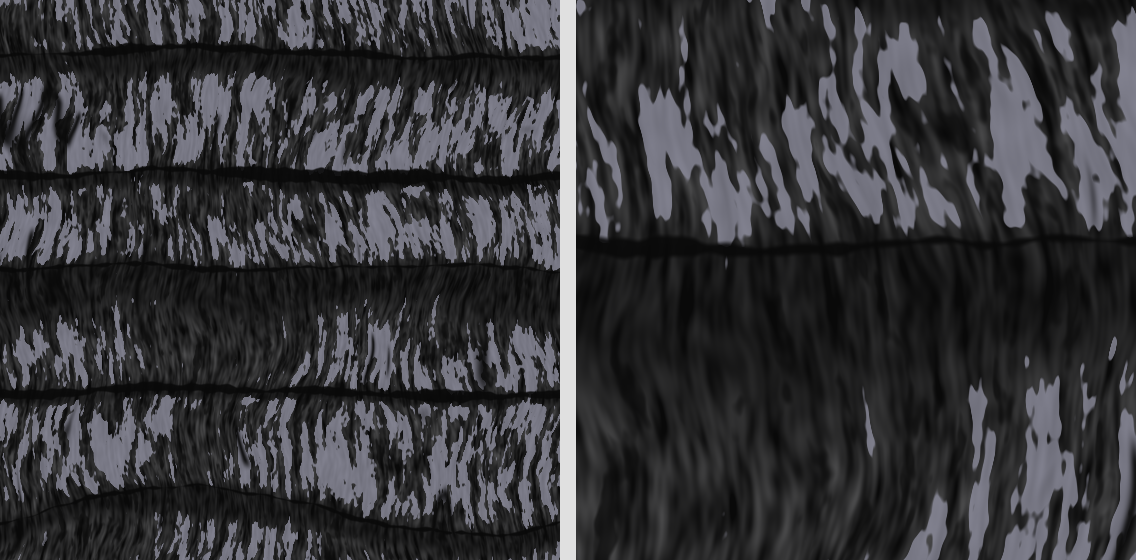
Left, the full canvas; right, a detail of the centre.
This texture is drawn by a WebGL 2 fragment shader. Its source:

```glsl
#version 300 es
precision highp float;
// Dark fibrous bark: five horizontal seams dividing bands of flaking silver streaks.

uniform vec2 u_resolution;
out vec4 fragColor;

const float TAU = 6.2832;
const vec3 BLACK = vec3(0.035);
const vec3 FIBRE = vec3(0.15, 0.15, 0.152);
const vec3 SILVER = vec3(0.47, 0.47, 0.52);

// Each seam: height, half width, depth of the shadow below, tilt
const vec4 SEAMS[5] = vec4[5](
    vec4(0.905, 0.004, 0.060, 0.008),
    vec4(0.688, 0.007, 0.035, 0.006),
    vec4(0.520, 0.002, 0.110, 0.002),
    vec4(0.300, 0.006, 0.022, 0.006),
    vec4(0.090, 0.002, 0.055, 0.045));

// Areas without silver: centre, radii
const vec4 BARE[8] = vec4[8](
    vec4(0.38, 0.40, 0.24, 0.11),
    vec4(0.12, 0.04, 0.24, 0.08),
    vec4(0.36, 0.24, 0.06, 0.08),
    vec4(0.90, 0.87, 0.14, 0.04),
    vec4(0.08, 0.95, 0.16, 0.03),
    vec4(0.72, 0.03, 0.20, 0.04),
    vec4(0.40, 0.64, 0.10, 0.04),
    vec4(0.92, 0.47, 0.18, 0.04));

vec2 gradient(vec2 cell) {
    uvec2 k = uvec2(ivec2(cell) + 4096);
    uint h = k.x * 73856093u ^ k.y * 19349663u;
    h = (h ^ (h >> 15u)) * 73244475u;
    h ^= h >> 16u;
    float angle = TAU * float(h & 65535u) / 65536.0;
    return vec2(cos(angle), sin(angle));
}

// Gradient noise, roughly -1 to 1
float noise(vec2 p) {
    vec2 c = floor(p), f = p - c;
    vec2 u = f * f * f * (f * (f * 6.0 - 15.0) + 10.0);
    vec2 e = vec2(1.0, 0.0);
    float low = mix(dot(gradient(c), f), dot(gradient(c + e), f - e), u.x);
    float high = mix(dot(gradient(c + e.yx), f - e.yx),
                     dot(gradient(c + e.xx), f - e.xx), u.x);
    return 1.4 * mix(low, high, u.y);
}

float bump(float x, float width) {
    return exp(-x * x / (width * width));
}

// Tall streaks with ragged edges
float streaks(vec2 p) {
    return 0.60 * noise(p * vec2(48.0, 9.0))
         + 0.42 * noise(p * vec2(105.0, 26.0) + 7.3)
         + 0.22 * noise(p * vec2(210.0, 85.0) + 19.1);
}

// Fine threads for the dark ground
float threads(vec2 p) {
    return 0.6 * noise(p * vec2(120.0, 16.0) + 31.7)
         + 0.4 * noise(p * vec2(230.0, 50.0) + 53.2);
}

float bareness(vec2 p) {
    float bare = 0.0;
    for (int i = 0; i < 8; i++) {
        vec2 d = (p - BARE[i].xy) / BARE[i].zw;
        bare = max(bare, exp(-dot(d, d)));
    }
    return bare;
}

// Returns the crack, shadow and bright rim of one seam
vec3 seamParts(vec2 p, vec4 seam, float thread) {
    float row = seam.x * 97.0;
    float height = seam.x + seam.w * sin(TAU * (p.x - 0.08))
                 + 0.010 * noise(vec2(p.x * 5.0, row))
                 + 0.004 * noise(vec2(p.x * 24.0, row + 9.0));
    float d = p.y - height;
    float width = seam.y * (1.0 + 1.5 * noise(vec2(p.x * 7.0, row + 3.0)))
                + 0.003 * noise(vec2(p.x * 60.0, row + 5.0));
    float crack = 1.0 - smoothstep(width - 0.0015, width + 0.0025, abs(d));
    float depth = seam.z * (1.0 + 0.5 * thread + 0.5 * noise(vec2(p.x * 4.0, row + 7.0)));
    float below = smoothstep(-depth, -0.4 * depth, d) * (1.0 - smoothstep(0.0, 0.006, d));
    float shadow = max(below, 0.6 * bump(d, 0.012));
    float patchy = smoothstep(0.15, 0.5, noise(vec2(p.x * 10.0, row + 11.0)));
    float rim = patchy * bump(d + max(width, 0.0) + 0.010, 0.008) * step(seam.z, 0.04);
    return vec3(crack, shadow, rim);
}

void main() {
    vec2 p = gl_FragCoord.xy / u_resolution;

    // Leaning, slightly wavy fibres
    vec2 q = p;
    q.x += 0.035 * noise(p * vec2(3.0, 5.0)) + 0.006 * noise(p * vec2(20.0, 14.0));
    float streak = streaks(q);
    float thread = threads(q);

    vec3 seams = vec3(0.0);
    for (int i = 0; i < 5; i++) seams = max(seams, seamParts(p, SEAMS[i], thread));

    // Dark ground and its furrows
    float tone = 1.0 + 1.35 * thread + 0.35 * noise(q * vec2(60.0, 40.0));
    vec3 color = max(FIBRE * tone * (1.0 - 0.4 * seams.y), BLACK);
    color = mix(color, BLACK, 0.65 * smoothstep(0.22, 0.5, -streak));

    // Flaking silver layer
    float cover = 0.02 + 0.16 * noise(p * vec2(5.0, 9.0) + 3.5)
                - 0.5 * bareness(p) - 0.65 * seams.y + 0.8 * seams.z;
    float silver = smoothstep(-0.03, 0.07, streak + cover);
    color = mix(color, SILVER * (1.0 + 0.13 * thread), silver);

    // Sparse upright splits, then the seam cracks
    float split = bump(noise(q * vec2(15.0, 2.5) + 71.0), 0.07)
                * smoothstep(0.15, 0.4, noise(p * vec2(9.0, 7.0) + 83.0));
    color = mix(color, BLACK, 0.9 * max(split, seams.x));

    fragColor = vec4(color, 1.0);
}
```
